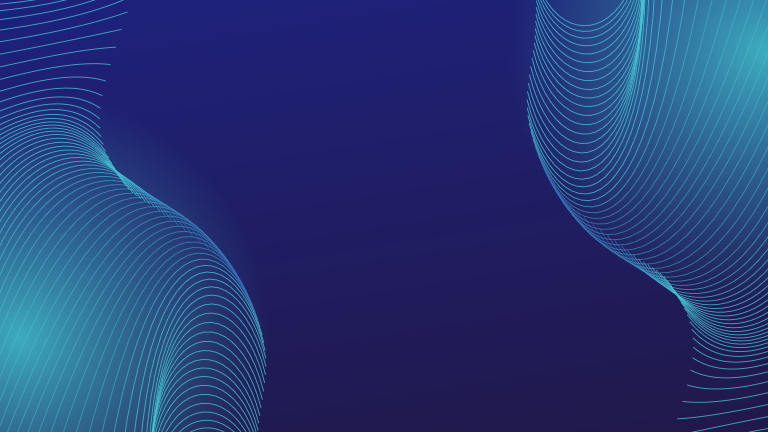
This background is drawn by a Shadertoy shader. Its source:

```glsl
// Two folded ribbons of fine cyan lines with teal glows on a deep indigo gradient.

// Layout grid: 432 units high, 768 wide, y pointing down.
const float GRID = 432.0;
const int LINES_PER_KEY = 10;
const int STEPS = 22;

// Cubic Bezier control points of eight key lines, from the ribbon's top to its foot.
const vec2 START[8] = vec2[8](vec2(-10, 5), vec2(-10, 115), vec2(-10, 178), vec2(-10, 300),
                              vec2(12, 475), vec2(138, 480), vec2(148, 490), vec2(148, 550));
const vec2 RISE[8] = vec2[8](vec2(50, 0), vec2(30, 98), vec2(25, 135), vec2(40, 160),
                             vec2(120, 172), vec2(150, 240), vec2(150, 338), vec2(155, 425));
const vec2 CREST[8] = vec2[8](vec2(100, -10), vec2(70, 88), vec2(80, 115), vec2(125, 150),
                              vec2(190, 190), vec2(235, 240), vec2(235, 340), vec2(235, 420));
const vec2 TIP[8] = vec2[8](vec2(145, -40), vec2(100, 108), vec2(122, 180), vec2(165, 215),
                            vec2(235, 275), vec2(265, 350), vec2(258, 430), vec2(256, 490));

// Catmull-Rom interpolation through the key values.
vec2 spline(vec2 a, vec2 b, vec2 c, vec2 d, float f) {
    return b + 0.5 * f * (c - a + f * (2.0 * a - 5.0 * b + 4.0 * c - d
             + f * (3.0 * (b - c) + d - a)));
}

vec2 bezier(vec2 a, vec2 b, vec2 c, vec2 d, float t) {
    float u = 1.0 - t;
    return u * u * u * a + 3.0 * u * t * (u * b + t * c) + t * t * t * d;
}

// Returns squared distance to a segment in x and the position along it in y.
vec2 segment(vec2 p, vec2 a, vec2 b) {
    vec2 ab = b - a, ap = p - a;
    float h = clamp(dot(ap, ab) / max(dot(ab, ab), 1e-4), 0.0, 1.0);
    vec2 off = ap - ab * h;
    return vec2(dot(off, off), h);
}

// Draws the whole family of lines over a base colour.
vec3 drawRibbon(vec3 col, vec2 p, float pixel) {
    if (p.x > 285.0) return col;
    for (int i = 0; i < 7 * LINES_PER_KEY; i++) {
        float key = float(i) / float(LINES_PER_KEY);
        int k1 = i / LINES_PER_KEY;
        int k0 = max(k1 - 1, 0), k2 = k1 + 1, k3 = min(k1 + 2, 7);
        float f = key - float(k1);
        vec2 a = spline(START[k0], START[k1], START[k2], START[k3], f);
        vec2 b = spline(RISE[k0], RISE[k1], RISE[k2], RISE[k3], f);
        vec2 c = spline(CREST[k0], CREST[k1], CREST[k2], CREST[k3], f);
        vec2 d = spline(TIP[k0], TIP[k1], TIP[k2], TIP[k3], f);

        // Skip lines whose control hull is far from this point.
        vec2 low = min(min(a, b), min(c, d)) - 3.0;
        vec2 high = max(max(a, b), max(c, d)) + 3.0;
        if (any(lessThan(p, low)) || any(greaterThan(p, high))) continue;

        float nearest = 1e6, along = 0.0;
        vec2 previous = a;
        for (int j = 1; j <= STEPS; j++) {
            vec2 next = bezier(a, b, c, d, float(j) / float(STEPS));
            vec2 hit = segment(p, previous, next);
            if (hit.x < nearest) {
                nearest = hit.x;
                along = (float(j - 1) + hit.y) / float(STEPS);
            }
            previous = next;
        }

        // The middle lines are fainter and turn blue toward their tips.
        float middle = smoothstep(2.3, 3.6, key) * (1.0 - smoothstep(4.5, 4.9, key));
        vec3 ink = mix(vec3(0.27, 0.77, 0.83), vec3(0.22, 0.42, 0.80),
                       middle * smoothstep(0.6, 1.0, along));
        float cover = clamp(0.5 + (0.45 - sqrt(nearest)) / pixel, 0.0, 1.0);
        col = mix(col, ink, cover * mix(0.82, 0.5, middle));
    }
    return col;
}

// Adds a soft teal disc.
vec3 addGlow(vec3 col, vec2 p, vec2 center, float radius) {
    float strength = max(1.0 - length(p - center) / radius, 0.0);
    return mix(col, vec3(0.24, 0.67, 0.75), strength * (0.75 + 0.25 * strength));
}

void mainImage(out vec4 fragColor, in vec2 fragCoord) {
    float pixel = GRID / iResolution.y;
    vec2 p = vec2(fragCoord.x, iResolution.y - fragCoord.y) * pixel;
    vec2 size = iResolution.xy * pixel;

    // Indigo backdrop, darkening downward and slightly to the right.
    float shade = 0.78 * p.y / size.y + 0.22 * p.x / size.x;
    vec3 col = mix(vec3(0.118, 0.132, 0.49), vec3(0.128, 0.098, 0.29), shade);

    col = addGlow(col, p, vec2(20, 338), 250.0);
    col = addGlow(col, p, vec2(size.x - 5.0, 52), 255.0);

    // The second ribbon is the first one turned by half a circle.
    col = drawRibbon(col, p, pixel);
    col = drawRibbon(col, size + vec2(25, 34) - p, pixel);
    fragColor = vec4(col, 1.0);
}
```
